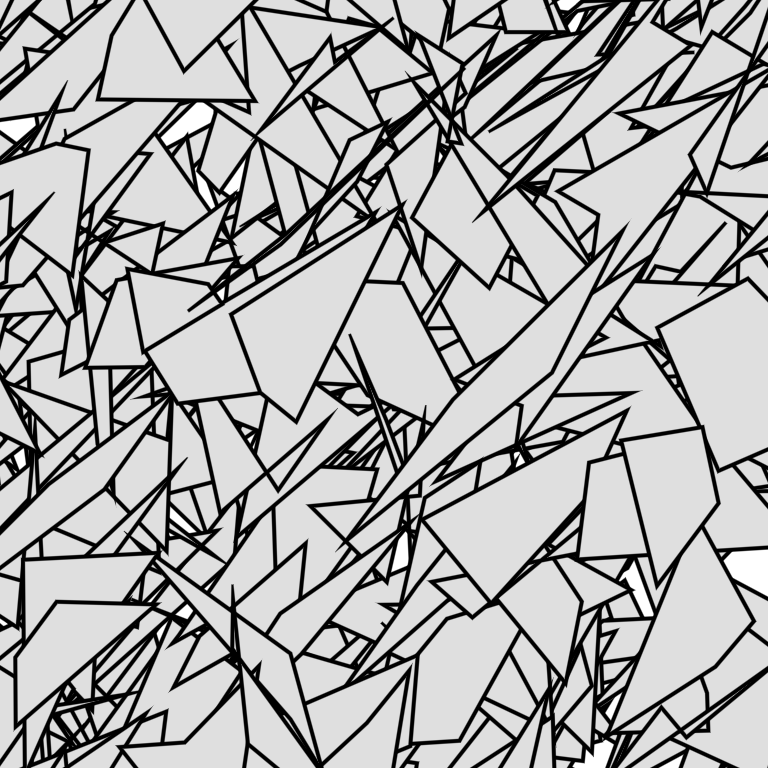
Reproduce this pattern procedurally as a three.js fragment shader.

```glsl
// Heap of overlapping pale shards: irregular four-cornered outlines, many of
// them slivers leaning to the upper right, with black mitred borders.
// Shards are visited front to back until one of them hides the rest.
varying vec2 vUv;

const float HALF_LINE = 0.0026;
const float SOFTNESS = 0.0011;
const float FILL_GREY = 0.875;

vec2 hash2(vec2 p) {
  vec3 q = fract(vec3(p.xyx) * vec3(0.1031, 0.1030, 0.0973));
  q += dot(q, q.yzx + 33.33);
  return fract((q.xx + q.yz) * q.zy);
}

float cross2(vec2 a, vec2 b) {
  return a.x * b.y - a.y * b.x;
}

// Corner k of a shard, scattered around its own quadrant, then stretched
// along one diagonal by the lean.
vec2 corner(float id, float k, float lean) {
  float turn = 1.5708 * mod(k, 4.0) + 0.7854;
  vec2 quadrant = 1.4142 * vec2(cos(turn), sin(turn));
  vec2 reach = mix(vec2(-0.05), vec2(0.17), hash2(vec2(id, mod(k, 4.0) + 11.0)));
  vec2 p = quadrant * reach;
  return p + lean * p.yx;
}

// x: distance to the outline with pointed joins, y: 1 inside, -1 outside
vec2 shard(vec2 p, float id) {
  float lean = mix(-0.4, 0.75, hash2(vec2(id, 5.0)).x);
  vec2 a = corner(id, 0.0, lean);
  vec2 b = corner(id, 1.0, lean);
  float dist = 1.0;
  float side = -1.0;
  for (int k = 0; k < 4; k++) {
    vec2 c = corner(id, float(k) + 2.0, lean);
    vec2 ab = b - a;
    vec2 ap = p - a;
    vec2 bp = p - b;
    float along = clamp(dot(ap, ab) / dot(ab, ab), 0.0, 1.0);
    dist = min(dist, length(ap - ab * along));

    // Mitre beyond corner b, limited in length
    vec2 e0 = normalize(ab);
    vec2 e1 = normalize(c - b);
    if (dot(e0, bp) > 0.0 && dot(e1, bp) < 0.0) {
      float mitre = max(abs(cross2(e0, bp)), abs(cross2(e1, bp)));
      dist = min(dist, max(mitre, length(bp) - 0.018));
    }

    // Even-odd crossing test
    if ((a.y > p.y) != (b.y > p.y) &&
        p.x < a.x + ab.x * (p.y - a.y) / ab.y) side = -side;
    a = b;
    b = c;
  }
  return vec2(dist, side);
}

void main() {
  float light = 0.0;
  float visible = 1.0;

  for (int i = 0; i < 430; i++) {
    float id = float(i) + 1.0;
    vec2 centre = mix(vec2(-0.175), vec2(1.175), hash2(vec2(id, 2.0)));
    vec2 p = vUv - centre;
    if (max(abs(p.x), abs(p.y)) < 0.32) {
      vec2 s = shard(p, id);
      float ink = 1.0 - smoothstep(HALF_LINE - SOFTNESS, HALF_LINE + SOFTNESS, s.x);
      if (s.y > 0.0) {
        light += visible * FILL_GREY * (1.0 - ink);
        visible = 0.0;
      } else {
        visible *= 1.0 - ink;
      }
    }
    if (visible < 0.004) break;
  }

  // White ground shows through the remaining gaps
  gl_FragColor = vec4(vec3(light + visible), 1.0);
}
```
